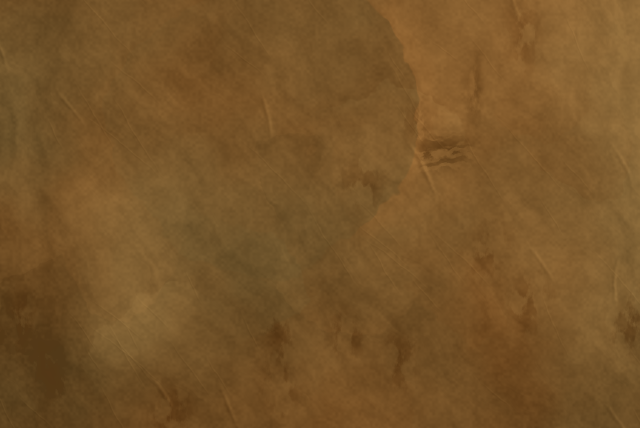
A WebGL 2 fragment shader for this texture:

```glsl
#version 300 es
precision highp float;
// Aged ochre plaster: soft mottled stains, overlapping trowel patches with
// ragged edges, diagonal scratches, raised creases and dry brushed smears.
// Height and warmth are summed as two scalar fields, then mapped to colour.

uniform vec2 u_resolution;
out vec4 fragColor;

float hash(vec2 p) {
  return fract(sin(dot(p, vec2(127.1, 311.7))) * 43758.5453);
}

vec2 hash2(float n) {
  return vec2(hash(vec2(n, 3.7)), hash(vec2(n, 9.2)));
}

float noise(vec2 p) {
  vec2 i = floor(p), f = fract(p);
  f = f * f * (3.0 - 2.0 * f);
  return mix(mix(hash(i), hash(i + vec2(1, 0)), f.x),
             mix(hash(i + vec2(0, 1)), hash(i + vec2(1, 1)), f.x), f.y);
}

float fbm(vec2 p) {
  float sum = 0.0, amp = 0.5;
  for (int i = 0; i < 5; i++) {
    sum += amp * noise(p);
    p = mat2(1.6, 1.2, -1.2, 1.6) * p + 5.3;
    amp *= 0.5;
  }
  return sum / 0.97;
}

float blob(vec2 p, vec2 center, vec2 radius) {
  vec2 q = (p - center) / radius;
  return exp(-dot(q, q));
}

vec2 rotate(vec2 p, float a) {
  return vec2(cos(a) * p.x + sin(a) * p.y, cos(a) * p.y - sin(a) * p.x);
}

// Thin bent ridge, lit on one side and shaded on the other
float crease(vec2 p, vec2 center, float angle, float len, float width, float bend) {
  vec2 q = rotate(p - center, angle);
  float w = max(width, 0.8 / u_resolution.y);
  float y = (q.y + bend * q.x * q.x) / w;
  return (0.3 + 1.6 * y) * exp(-y * y) * (1.0 - smoothstep(0.2 * len, len, abs(q.x)));
}

void main() {
  vec2 p = gl_FragCoord.xy / u_resolution.y;
  vec2 warp = vec2(fbm(p * 5.0), fbm(p * 5.0 + 17.0)) - 0.5;
  vec2 ragged = vec2(fbm(p * 22.0), fbm(p * 22.0 + 41.0)) - 0.5;
  vec2 s = p + 0.16 * warp + 0.02 * ragged;

  // Broad light and dark areas
  float tone = 0.34 + 1.2 * (fbm(s * 3.2 + 4.0) - 0.5);
  float warmth = 2.8 * (fbm(s * 2.6 + 31.0) - 0.5);
  tone += 0.44 * smoothstep(0.9, 1.4, s.x) * smoothstep(0.05, 0.75, s.y);
  tone += 0.28 * blob(s, vec2(0.28, 0.52), vec2(0.17, 0.14));
  tone += 0.34 * blob(s, vec2(0.74, 0.06), vec2(0.22, 0.18));
  tone += 0.40 * blob(s, vec2(0.02, 0.55), vec2(0.07, 0.42));
  tone -= 0.32 * blob(s, vec2(0.12, 0.18), vec2(0.30, 0.14));
  float brown = blob(s, vec2(1.20, 0.16), vec2(0.13, 0.20));
  tone -= 0.36 * brown;
  warmth += 0.8 * brown;

  // Large round olive patch beside a strip of warmer plaster
  float disc = length(p - vec2(0.62, 0.72) + 0.16 * warp + 0.03 * ragged) - 0.345;
  float inside = 1.0 - smoothstep(-0.003, 0.005, disc);
  float strip = (1.0 - inside) * exp(-max(disc, 0.0) * 9.0) * smoothstep(0.75, 0.95, p.x);
  tone += 0.30 * strip - 0.02 * inside;
  warmth += 0.8 * strip - 0.3 * inside;

  // Smaller trowel patches, crisp on one side and fading on the other
  for (float i = 0.0; i < 18.0; i++) {
    vec2 c = hash2(i + 20.0) * vec2(1.5, 1.0), h = hash2(i + 50.0);
    vec2 q = rotate(p - c + 0.16 * warp + 0.04 * ragged, h.x * 6.28) / vec2(0.19, 0.10 + 0.1 * h.y);
    float mask = (1.0 - smoothstep(0.97, 1.01, length(q))) * smoothstep(-0.4, 0.9, q.x);
    tone += 0.36 * (h.y - 0.5) * mask;
    warmth += 0.9 * (h.x - 0.5) * mask;
  }

  // Ragged dark stains
  for (float i = 0.0; i < 14.0; i++) {
    vec2 c = hash2(i + 80.0) * vec2(1.5, 1.0);
    float stain = blob(p + 0.12 * warp, c, vec2(0.04, 0.06))
                * smoothstep(0.42, 0.62, fbm(p * vec2(42.0, 24.0) + i));
    tone -= 0.42 * stain;
    warmth += 0.5 * stain;
  }

  // Diagonal scratches and a few stronger creases
  for (float i = 0.0; i < 60.0; i++) {
    vec2 c = hash2(i + 110.0) * vec2(1.5, 1.0), h = hash2(i + 190.0);
    float strong = step(50.0, i);
    float angle = -0.9 + 0.5 * (h.x - 0.5) - 0.6 * strong * h.y;
    tone += mix(0.13, 0.30, strong) * crease(p + 0.01 * ragged, c, angle,
            mix(0.04 + 0.12 * h.y, 0.07, strong), mix(0.0022, 0.005, strong), (h.x - 0.5) * mix(1.0, 5.0, strong));
  }
  tone += 0.45 * crease(p + 0.01 * ragged, vec2(0.99, 0.61), -1.13, 0.10, 0.006, 1.2);

  // Dry dark smear dragged sideways from the crease, and one running down
  float drag = smoothstep(0.965, 0.99, p.x) * (1.0 - smoothstep(1.02, 1.15, p.x));
  float bristles = smoothstep(0.3, 0.7, noise(vec2(p.x * 12.0, p.y * 110.0) + 5.0 * ragged));
  tone -= 0.75 * drag * bristles * blob(p, vec2(1.03, 0.645), vec2(0.2, 0.04));
  float run = smoothstep(0.3, 0.7, fbm(p * vec2(50.0, 25.0)));
  tone -= 0.65 * run * blob(p + 0.05 * warp, vec2(1.10, 0.79), vec2(0.018, 0.08));

  // Vertical brushing near the sides, diagonal trowel drag and surface grain
  float sides = 1.0 - smoothstep(0.0, 0.45, p.x) + smoothstep(1.0, 1.4, p.x);
  tone += 0.40 * sides * (fbm(vec2(s.x * 34.0, s.y * 5.0)) - 0.5);
  tone += 0.30 * (fbm(rotate(s, -0.85) * vec2(7.0, 60.0)) - 0.5);
  tone += 0.20 * (noise(p * 150.0) - 0.5) + 0.38 * (fbm(p * 30.0) - 0.5);

  vec3 color = mix(vec3(0.385, 0.267, 0.120), vec3(0.555, 0.405, 0.212), clamp(tone, -0.35, 1.2));
  color += clamp(warmth, -1.0, 1.0) * vec3(0.012, -0.014, -0.018);
  fragColor = vec4(color, 1.0);
}
```
